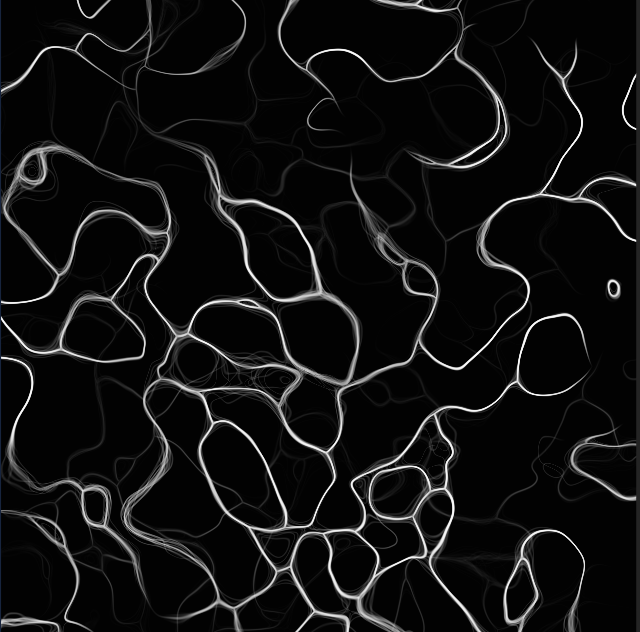
This pattern is drawn by a WebGL 1 fragment shader. Its source:

```glsl
precision highp float;
// Bundles of fine white filaments forming a branching web on black.
uniform vec2 u_resolution;

const float STRANDS = 16.0;
const vec3 BACKGROUND = vec3(0.006);
const vec3 LEFT_RIM = vec3(0.09, 0.14, 0.24);
const vec3 RIGHT_RIM = vec3(0.14);

float hash(vec2 p) {
  return fract(sin(dot(p, vec2(127.1, 311.7))) * 43758.5453);
}

// Smooth value noise in 0..1
float noise(vec2 p) {
  vec2 i = floor(p);
  vec2 f = p - i;
  f = f * f * f * (f * (f * 6.0 - 15.0) + 10.0);
  float low = mix(hash(i), hash(i + vec2(1.0, 0.0)), f.x);
  float high = mix(hash(i + vec2(0.0, 1.0)), hash(i + vec2(1.0, 1.0)), f.x);
  return mix(low, high, f.y);
}

vec2 turn(vec2 p, float angle) {
  float c = cos(angle);
  float s = sin(angle);
  return vec2(c * p.x - s * p.y, s * p.x + c * p.y);
}

// Random offset vector, each part in -0.5..0.5
vec2 drift(vec2 p) {
  return vec2(noise(p + 3.1), noise(turn(p, 0.8) + 23.7)) - 0.5;
}

// Four independent fields; the largest one owns each place
vec4 regionFields(vec2 p, float seed) {
  return vec4(noise(turn(p, 0.3) + seed),
              noise(turn(p, 0.75) + seed + 17.3),
              noise(turn(p, 1.15) + seed + 31.7),
              noise(turn(p, 1.6) + seed + 47.9));
}

// Signed distance to the border of region x against the soft maximum
// of its rivals; more softness cuts the corners at junctions
float borderDistance(vec4 f, vec4 slopeX, vec4 slopeY, float softness) {
  float top = max(f.y, max(f.z, f.w));
  vec3 share = exp((f.yzw - top) / softness);
  float total = share.x + share.y + share.z;
  float lead = f.x - top - softness * log(total);
  share /= total;
  vec2 slope = vec2(slopeX.x - dot(share, slopeX.yzw),
                    slopeY.x - dot(share, slopeY.yzw));
  return lead / max(length(slope), 0.3);
}

// Summed light of all strands along the borders of the regions
float filaments(vec2 p, float frequency, float seed, float lineWidth, float vitality) {
  float e = 0.0015;
  vec4 centre = regionFields(p * frequency, seed);
  vec4 dx = (regionFields((p + vec2(e, 0.0)) * frequency, seed) - centre) / e;
  vec4 dy = (regionFields((p + vec2(0.0, e)) * frequency, seed) - centre) / e;
  float looseness = noise(p * 8.0 + seed + 5.0);
  float spread = mix(0.001, 0.036, looseness * looseness * looseness);
  float light = 0.0;
  for (float k = 0.0; k < STRANDS; k++) {
    float rank = (k + 0.5) / STRANDS;
    // Every strand strays and cuts corners in its own way
    vec2 stray = drift(turn(p * 24.0, k) + seed + k * 7.31);
    float softness = mix(0.004, 0.1, rank * rank) * (1.0 + 1.3 * stray.y);
    float wobble = stray.x * spread * (0.15 + rank);
    float threshold = 0.1 + 0.5 * hash(vec2(k, seed));
    float alive = smoothstep(0.0, 0.12, vitality - threshold);
    vec4 f = centre;
    vec4 gx = dx;
    vec4 gy = dy;
    for (int region = 0; region < 4; region++) {
      float d = borderDistance(f, gx, gy, softness) + wobble;
      light += alive * (1.0 - smoothstep(0.0, lineWidth, abs(d)));
      f = f.yzwx;
      gx = gx.yzwx;
      gy = gy.yzwx;
      wobble = -wobble;
    }
  }
  return light;
}

void main() {
  vec2 p = gl_FragCoord.xy / u_resolution.y;
  float pixel = 1.0 / u_resolution.y;
  float lineWidth = max(0.002, pixel);

  // Bend the plane so the strands meander, with smaller kinks
  vec2 q = p + 0.03 * drift(p * 9.0) + 0.011 * drift(p * 21.0);

  // Bright main web over a finer, barely visible one
  float mainLife = noise(p * 5.0 + 61.0) + 0.04;
  float faintLife = noise(p * 6.0 + 83.0) - 0.08;
  float light = 0.14 * filaments(q, 8.2, 11.0, lineWidth, mainLife);
  light += 0.011 * filaments(q, 11.0, 71.0, lineWidth, faintLife);
  vec3 color = BACKGROUND + (1.0 - BACKGROUND) * (1.0 - exp(-light));

  // Thin rims at the left and right sides
  float x = gl_FragCoord.x / u_resolution.x;
  color = mix(LEFT_RIM, color, smoothstep(0.001, 0.001 + pixel, x));
  color = mix(color, RIGHT_RIM, smoothstep(0.995 - pixel, 0.995, x));
  gl_FragColor = vec4(color, 1.0);
}
```
